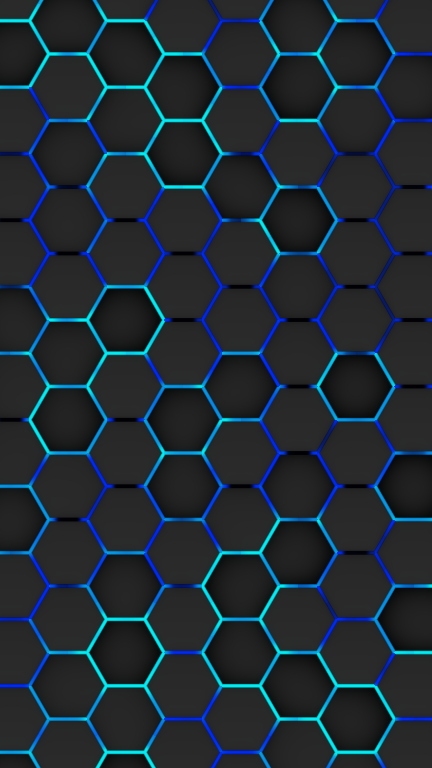
A Shadertoy shader for this pattern:

```glsl
const float ROW_PITCH = 0.0866;

// Random value for a point of the hexagon lattice or the middle of an edge
float latticeHash(vec2 point) {
    vec2 id = floor(point * vec2(2.3094, 4.0) + 0.5);
    vec3 h = fract(vec3(id.xyx) * vec3(0.1031, 0.1030, 0.0973) + 0.37);
    h += dot(h, h.yzx + 33.33);
    return fract((h.x + h.y) * h.z);
}

// How far a tile is sunk, 0 to 1
float tileDepth(vec2 center) {
    return smoothstep(0.52, 0.95, latticeHash(center));
}

vec2 nearestCenter(vec2 p) {
    float column = floor(p.x / 0.8660254);
    vec2 best = vec2(1e3);
    for (int i = 0; i < 2; i++) {
        float c = column + float(i);
        float shift = 0.5 * mod(c, 2.0);
        vec2 center = vec2(c * 0.8660254, floor(p.y - shift + 0.5) + shift);
        if (distance(p, center) < distance(p, best)) best = center;
    }
    return best;
}

vec3 neonRamp(float level) {
    vec3 color = mix(vec3(0.04, 0.10, 0.36), vec3(0.0, 0.16, 0.95), smoothstep(0.0, 0.4, level));
    color = mix(color, vec3(0.02, 0.59, 0.90), smoothstep(0.45, 0.75, level));
    return mix(color, vec3(0.0, 0.93, 0.96), smoothstep(0.75, 0.95, level));
}

void mainImage(out vec4 fragColor, in vec2 fragCoord) {
    vec2 uv = fragCoord / iResolution.xy;
    vec2 p = fragCoord / (iResolution.y * ROW_PITCH) - vec2(1.0226, 0.236);
    float pixel = 1.0 / (iResolution.y * ROW_PITCH);
    vec2 center = nearestCenter(p);
    vec2 local = p - center;
    float depth = tileDepth(center);

    // Two closest sides, and shadows cast by higher neighbours
    float edge = 1e3, secondEdge = 1e3;
    vec2 edgeDir = vec2(0.0), secondDir = vec2(0.0);
    float light = 1.0;
    for (int k = 0; k < 6; k++) {
        float angle = (float(k) + 0.5) * 1.0471976;
        vec2 dir = vec2(cos(angle), sin(angle));
        float d = 0.5 - dot(local, dir);
        float drop = max(depth - tileDepth(center + dir), 0.0);
        light *= 1.0 - 0.8 * drop * exp(-7.0 * d);
        if (d < edge) {
            secondEdge = edge; secondDir = edgeDir;
            edge = d; edgeDir = dir;
        } else if (d < secondEdge) {
            secondEdge = d; secondDir = dir;
        }
    }

    // Tile face
    float face = 0.162 - 0.018 * local.y - 0.012 * depth;
    face *= light * (1.0 - 0.35 * exp(-22.0 * edge));
    vec3 color = vec3(face);

    // Brightness of the side, rising near corners that touch a sunken tile
    float pairDepth = max(depth, tileDepth(center + edgeDir));
    float corner = exp(-9.0 * (secondEdge - edge));
    float level = 0.04 + 0.32 * latticeHash(center + 0.5 * edgeDir) + 0.58 * pairDepth;
    level += corner * (0.10 + 0.35 * tileDepth(center + secondDir));
    level += 0.22 * smoothstep(0.35, 0.0, uv.y) + 0.12 * smoothstep(0.6, 0.0, uv.x);
    level -= 0.12 * smoothstep(0.5, 0.9, uv.x);

    // Level sides lose their glow around mid height
    float flatSide = step(0.9, abs(edgeDir.y));
    float unlit = flatSide * smoothstep(0.36, 0.22, abs(uv.y - 0.52));
    unlit *= smoothstep(0.75, 0.45, level) * smoothstep(0.04, 0.13, secondEdge - edge);
    vec3 neon = neonRamp(level) * (1.0 - 0.35 * smoothstep(0.008, 0.03, edge));
    neon = mix(neon, vec3(0.005, 0.005, 0.02), unlit);

    // Line and faint halo
    color += neon * 0.10 * exp(-24.0 * edge) * (1.0 - unlit);
    float line = 1.0 - smoothstep(0.029 - 0.6 * pixel, 0.029 + 0.6 * pixel, edge);
    fragColor = vec4(mix(color, neon, line), 1.0);
}
```
